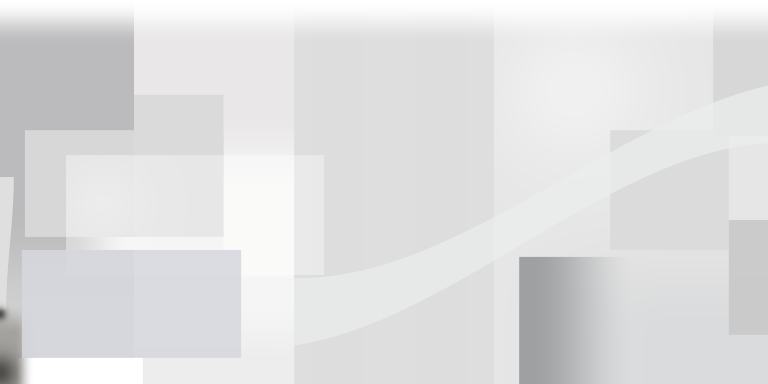
This background is drawn by a WebGL 1 fragment shader. Its source:

```glsl
precision highp float;
// Pale grey collage: tall panels, overlapping translucent rectangles and a
// rising ribbon, under a white fade. Each part is a distance-based mask laid
// over the previous ones; lengths are in canvas heights (x 0..2, y 0..1).

uniform vec2 u_resolution;

const vec3 WHITE = vec3(1.0);
const vec3 LEFT_GREY = vec3(0.735, 0.735, 0.742);
const vec3 WARM_PANEL = vec3(0.912, 0.904, 0.906);
const vec3 BRIGHT_PANEL = vec3(0.968, 0.968, 0.966);
const vec3 MID_PANEL = vec3(0.868);
const vec3 RIGHT_PANEL = vec3(0.902);
const vec3 LOWER_RIGHT = vec3(0.855, 0.858, 0.863);
const vec3 CARD_GREY = vec3(0.852);
const vec3 CARD_BLUE = vec3(0.838, 0.846, 0.868);
const vec3 STEEL = vec3(0.62, 0.627, 0.635);
const vec3 RIBBON = vec3(0.922, 0.932, 0.930);
const vec3 TAUPE = vec3(0.60, 0.59, 0.57);
const vec3 SHADOW = vec3(0.22, 0.22, 0.21);

const vec2 GLOW_CENTER = vec2(1.497, 0.766);
const float PANEL_A = 0.349;  // left edges of the tall panels
const float PANEL_B = 0.766;
const float PANEL_C = 1.286;
const float FADE_DEPTH = 0.115;

float pixel;  // one pixel in canvas heights

// Antialiased step: 0 below the edge, 1 above it.
float above(float edge, float v) {
  return clamp((v - edge) / pixel + 0.5, 0.0, 1.0);
}

// Rectangle given by its lower left and upper right corners.
float box(vec2 p, vec2 lo, vec2 hi) {
  return above(lo.x, p.x) * above(lo.y, p.y)
       * above(p.x, hi.x) * above(p.y, hi.y);
}

float glow(vec2 p, vec2 center, float radius) {
  vec2 d = (p - center) / radius;
  return exp(-dot(d, d));
}

vec3 tallPanels(vec2 p) {
  vec3 left = mix(LEFT_GREY, vec3(0.82), smoothstep(0.45, 0.15, p.y));
  vec3 warm = mix(WARM_PANEL, BRIGHT_PANEL, smoothstep(0.72, 0.50, p.y));
  warm = mix(warm, vec3(0.93), smoothstep(0.20, 0.06, p.y));
  vec3 mid = MID_PANEL + 0.003 * (step(0.5, fract(p.x * 3.7)) - 0.5);

  // Right panel: a softly ringed glow above, cooler grey below.
  vec3 right = mix(RIGHT_PANEL, LOWER_RIGHT,
                   smoothstep(0.48, 0.12, p.y) * smoothstep(1.25, 1.75, p.x));
  float halo = glow(p, GLOW_CENTER, 0.21);
  right += 0.042 * (0.7 * halo + 0.3 * floor(halo * 9.0) / 9.0);

  vec3 c = mix(left, warm, above(PANEL_A, p.x));
  c = mix(c, mid, above(PANEL_B, p.x));
  return mix(c, right, above(PANEL_C, p.x));
}

// Blurred objects cut off by the left border.
vec3 leftObjects(vec3 c, vec2 p) {
  float paperEdge = mix(0.016, 0.036, smoothstep(0.193, 0.539, p.y));
  float paper = above(p.x, paperEdge) * above(p.y, 0.539) * above(0.193, p.y);
  c = mix(c, vec3(0.875), paper);
  float desk = smoothstep(0.21, 0.13, p.y) * smoothstep(0.10, 0.035, p.x);
  c = mix(c, TAUPE, 0.8 * desk);
  c = mix(c, SHADOW, 0.85 * glow(p, vec2(0.0, 0.182), 0.016));
  return mix(c, SHADOW, 0.8 * glow(p, vec2(0.0, 0.03), 0.045));
}

float ribbon(vec2 p) {
  float top = 0.276 + 0.521 * smoothstep(0.781, 2.161, p.x);
  float bottom = 0.094 + 0.534 * smoothstep(0.677, 2.031, p.x);
  return above(bottom, p.y) * above(p.y, top) * above(0.628, p.x);
}

void main() {
  pixel = 1.0 / u_resolution.y;
  vec2 p = gl_FragCoord.xy / u_resolution * vec2(2.0, 1.0);
  vec3 c = leftObjects(tallPanels(p), p);

  // Right-hand cards.
  c = mix(c, vec3(0.825), 0.75 * box(p, vec2(1.857, 0.646), vec2(2.1, 1.1)));
  c = mix(c, CARD_GREY, 0.85 * box(p, vec2(1.589, 0.349), vec2(1.898, 0.661)));

  // Ribbon, more transparent over the bright panel on the left.
  float strength = mix(0.25, 0.72, above(PANEL_B, p.x));
  c = mix(c, RIBBON, strength * ribbon(p));
  c = mix(c, vec3(0.785), 0.9 * box(p, vec2(1.898, 0.128), vec2(2.1, 0.427)));

  // Steel block dissolving to the right.
  float steel = box(p, vec2(1.352, -0.1), vec2(1.70, 0.331));
  c = mix(c, STEEL, steel * smoothstep(1.66, 1.38, p.x));

  // Left-hand cards, with a lit strip between the grey and blue ones.
  float strip = box(p, vec2(0.172, 0.349), vec2(0.582, 0.383));
  c = mix(c, vec3(0.94), strip * smoothstep(0.18, 0.34, p.x));
  c = mix(c, CARD_GREY, 0.95 * box(p, vec2(PANEL_A, 0.383), vec2(0.582, 0.753)));
  c = mix(c, vec3(0.855), 0.9 * box(p, vec2(0.065, 0.383), vec2(0.582, 0.661)));
  float veil = box(p, vec2(0.172, 0.284), vec2(0.844, 0.596));
  c = mix(c, WHITE, veil * (0.36 + 0.16 * glow(p, vec2(0.27, 0.47), 0.11)));
  c = mix(c, CARD_BLUE, 0.88 * box(p, vec2(0.057, 0.068), vec2(0.628, 0.349)));
  float base = box(p, vec2(0.03, -0.1), vec2(0.372, 0.068));
  c = mix(c, WHITE, base * smoothstep(0.04, 0.09, p.x));

  // White fade along the top.
  c = mix(c, WHITE, smoothstep(1.0 - FADE_DEPTH, 1.0, p.y));
  gl_FragColor = vec4(c, 1.0);
}
```
